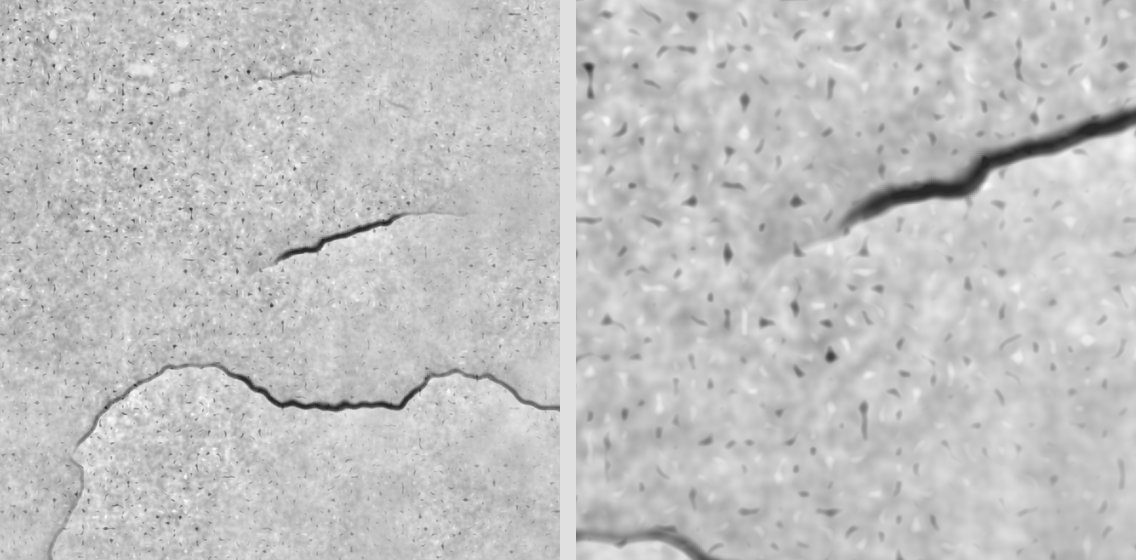
Left, the full canvas; right, a detail of the centre.
This texture is drawn by a WebGL 2 fragment shader. Its source:

```glsl
#version 300 es
precision highp float;
// Pale grey weathered stone with gritty grain, stepped ledges and dark cracks.

#define BASE_TONE 0.772
#define GRAIN_SCALE 82.0
#define GRAIN_CONTRAST 0.13
#define MOTTLE_CONTRAST 0.075
#define PIT_SCALE 98.0
#define PIT_DEPTH 0.42
#define CRACK_DEPTH 0.52
#define CRACK_WIDTH 0.0068
#define CRACK_WOBBLE 0.012
#define SHADE_REACH 0.018
#define LIP_LIGHT 0.065
#define PEBBLE_COUNT 9

uniform vec2 u_resolution;
out vec4 fragColor;

// Integer hash giving two values in 0..1
vec2 hash2(vec2 cell) {
    uvec2 v = uvec2(ivec2(cell)) * 1664525u + 1013904223u;
    v.x += v.y * 1664525u;
    v.y += v.x * 1664525u;
    v ^= v >> 16u;
    v.x += v.y * 1664525u;
    v.y += v.x * 1664525u;
    v ^= v >> 16u;
    return vec2(v & 65535u) / 65535.0;
}

float cornerSlope(vec2 cell, vec2 offset) {
    float angle = 6.28319 * hash2(cell).x;
    return dot(vec2(cos(angle), sin(angle)), offset);
}

float gradientNoise(vec2 p) {
    vec2 i = floor(p), f = p - i;
    vec2 u = f * f * f * (f * (f * 6.0 - 15.0) + 10.0);
    vec2 e = vec2(0.0, 1.0);
    return mix(mix(cornerSlope(i, f), cornerSlope(i + e.yx, f - e.yx), u.x),
               mix(cornerSlope(i + e, f - e), cornerSlope(i + e.yy, f - e.yy), u.x), u.y);
}

// One inside the span a..b, fading over the given softness
float span(float a, float b, float soft, float x) {
    return smoothstep(a - soft, a + soft, x) * (1.0 - smoothstep(b - soft, b + soft, x));
}

// Ledge outlines as heights over x
float lowerLedge(float x) {
    float rise = max(0.35 - x, 0.0) / 0.22;
    return 0.35 - 0.16 * rise * rise - 0.075 * smoothstep(0.36, 0.53, x)
        + 0.055 * smoothstep(0.71, 0.78, x) - 0.062 * smoothstep(0.86, 0.97, x);
}

float middleLedge(float x) {
    float drop = max(0.48 - x, 0.0);
    return 0.53 + 0.36 * (min(x, 0.72) - 0.48) - 13.0 * drop * drop;
}

float upperLedge(float x) {
    float drop = max(0.53 - x, 0.0);
    return 0.866 - 2.7 * drop * drop - 0.5 * max(x - 0.61, 0.0);
}

// Tone change across a ledge: soft shade, dark core, lit lip
float ledgeTone(float d, float core, float relief) {
    d /= max(1.0, length(vec2(dFdx(d), dFdy(d))) * u_resolution.y);
    float w = CRACK_WIDTH * mix(0.5, 1.0, core);
    float gap = smoothstep(-w, -0.3 * w, d) * (1.0 - smoothstep(0.2 * w, 1.5 * w, d));
    float above = smoothstep(-0.004, 0.002, d);
    float shade = above * exp(-max(d, 0.0) / SHADE_REACH);
    float lip = (1.0 - above) * exp(min(d, 0.0) / 0.035);
    return relief * (LIP_LIGHT * lip - 0.10 * shade) - CRACK_DEPTH * core * gap;
}

void main() {
    vec2 p = gl_FragCoord.xy / u_resolution;
    float fine = gradientNoise(p * GRAIN_SCALE + 17.0);
    float medium = gradientNoise(p * 43.0 + 61.0);
    float broad = gradientNoise(p * 20.0 + 35.0);
    float cloud = gradientNoise(p * 5.5 + 9.0);
    float dust = gradientNoise(p * 137.0 + 83.0);

    // Rough patches: upper left, and below the lower ledge
    float rough = 0.65 * exp(-5.0 * dot(p - vec2(0.18, 0.80), p - vec2(0.18, 0.80)))
        + 0.5 * exp(-22.0 * dot(p - vec2(0.29, 0.14), p - vec2(0.29, 0.14)));
    rough = clamp(0.5 + rough + 0.7 * gradientNoise(p * 7.0 + 51.0), 0.25, 1.3);

    // Grain and mottling
    float tone = BASE_TONE + GRAIN_CONTRAST * rough * (fine + 0.8 * medium + 0.65 * dust);
    tone += MOTTLE_CONTRAST * (broad + 0.9 * cloud);
    tone -= 0.025 * smoothstep(0.5, 0.0, p.x) * smoothstep(0.25, 0.5, p.y);

    // Small dark pits and pale flecks
    float pits = gradientNoise(p * PIT_SCALE + 29.0);
    tone -= PIT_DEPTH * rough * smoothstep(0.27, 0.68, pits);
    tone += 0.16 * rough * smoothstep(0.28, 0.65, -pits);

    // Pale pebbles with a dark hollow beside each
    for (int i = 0; i < PEBBLE_COUNT; i++) {
        vec2 h = hash2(vec2(float(i), 71.0)), k = hash2(vec2(float(i), 19.0));
        vec2 q = p - vec2(0.03 + 0.33 * h.x, 0.82 + 0.15 * h.y);
        q += 0.007 * vec2(broad + medium, medium - broad);
        float r = mix(0.007, 0.017, k.x * k.x);
        float hollow = length(q - r * vec2(1.2, -1.0)) / r;
        tone -= 0.16 * k.y * (1.0 - smoothstep(0.3, 1.1, hollow));
        float body = length(q * vec2(0.85, 1.1)) / r;
        tone = mix(tone, 0.91 + 0.06 * fine, 0.85 * (1.0 - smoothstep(0.4, 1.15, body)));
    }

    // Cracked ledges
    float wobble = CRACK_WOBBLE * (gradientNoise(p * 24.0 + 5.0) + 0.5 * medium);
    float y = p.y + wobble;
    float lowerSpan = smoothstep(0.125, 0.15, p.x);
    float lowerCore = lowerSpan * (0.5 + 0.5 * span(0.41, 0.75, 0.03, p.x)
        - 0.25 * span(0.34, 0.38, 0.02, p.x) + 0.15 * smoothstep(0.89, 0.94, p.x));
    tone += ledgeTone(y - lowerLedge(p.x), lowerCore, lowerSpan);
    float middleCore = 0.95 * span(0.50, 0.715, 0.025, p.x) + 0.07 * span(0.44, 0.84, 0.03, p.x);
    tone += ledgeTone(y - middleLedge(p.x), middleCore, span(0.44, 0.82, 0.05, p.x));
    float upperCore = 0.38 * span(0.48, 0.56, 0.04, p.x) + 0.15 * span(0.69, 0.73, 0.015, p.x);
    tone += ledgeTone(y - upperLedge(p.x), upperCore, 0.8 * span(0.43, 0.60, 0.03, p.x));

    // Faint tail running down from the lower ledge
    float tailX = 0.09 + 0.06 * smoothstep(0.0, 0.15, p.y) - 0.025 * smoothstep(0.15, 0.19, p.y);
    float tailSpan = 1.0 - smoothstep(0.17, 0.20, p.y);
    tone += ledgeTone(tailX - p.x + wobble, 0.25 * tailSpan, 0.6 * tailSpan);

    fragColor = vec4(vec3(clamp(tone, 0.16, 0.97)), 1.0);
}
```
